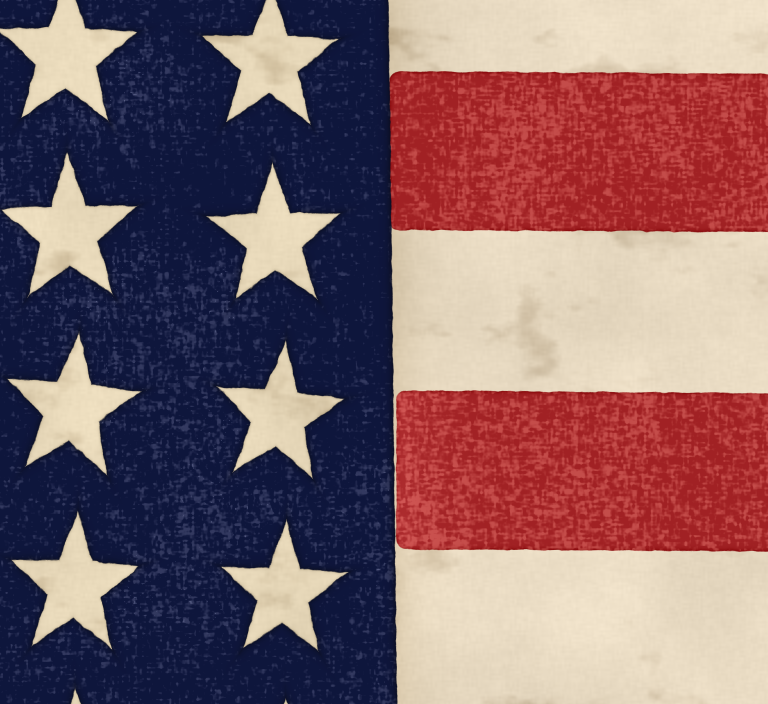
This pattern is drawn by a Shadertoy shader. Its source:

```glsl
// Worn printed cloth: cream stars on a navy field beside red and cream stripes.

float hash(vec2 p) {
    return fract(sin(dot(p, vec2(127.1, 311.7))) * 43758.5453);
}

float noise(vec2 p) {
    vec2 i = floor(p), f = fract(p);
    f = f * f * (3.0 - 2.0 * f);
    return mix(mix(hash(i), hash(i + vec2(1, 0)), f.x),
               mix(hash(i + vec2(0, 1)), hash(i + vec2(1, 1)), f.x), f.y);
}

float fbm(vec2 p) {
    float sum = 0.0, amp = 0.5;
    for (int i = 0; i < 4; i++) {
        sum += amp * noise(p);
        p = p * 2.03 + 17.3;
        amp *= 0.5;
    }
    return sum / 0.9375;
}

// Crossed horizontal and vertical threads, centred on zero
float weave(vec2 p) {
    return noise(p * vec2(110, 310)) + noise(p * vec2(310, 110) + 40.0) - 1.0;
}

// Five-pointed star of unit radius, one tip up
float starDistance(vec2 p) {
    float sector = 6.2831853 / 5.0;
    float a = abs(mod(atan(p.x, p.y) + 0.5 * sector, sector) - 0.5 * sector);
    vec2 q = length(p) * vec2(sin(a), cos(a));
    return dot(q - vec2(0, 1), vec2(0.937, 0.350));
}

// Two columns of hand-placed stars, drifting and shrinking down the cloth
float starField(vec2 p) {
    float d = 1.0;
    for (int col = 0; col < 2; col++) {
        for (int row = 0; row < 5; row++) {
            float c = float(col), r = float(row);
            vec2 center = vec2(0.094 + 0.004 * r + c * (0.289 + 0.0025 * r),
                               0.922 - 0.2515 * r - 0.009 * c);
            vec2 radius = vec2(0.105 - 0.003 * r - 0.004 * c,
                               0.113 - 0.002 * r - 0.005 * c);
            float tilt = 0.035 + 0.07 * sin(2.0 * r + 3.3);
            vec2 q = p - center;
            q = mat2(cos(tilt), sin(tilt), -sin(tilt), cos(tilt)) * q;
            d = min(d, starDistance(q / radius) * radius.x);
        }
    }
    return d;
}

float roundedBox(vec2 p, vec2 halfSize, float r) {
    vec2 q = abs(p) - halfSize + r;
    return length(max(q, 0.0)) + min(max(q.x, q.y), 0.0) - r;
}

void mainImage(out vec4 fragColor, in vec2 fragCoord) {
    vec2 p = fragCoord / iResolution.y;
    float aa = 0.8 / iResolution.y;
    float thread = weave(p);
    float blotch = fbm(p * 7.0);
    float grain = noise(p * 350.0);
    float ragged = (fbm(p * 75.0) - 0.5) * 0.006;

    // Cream ground with faint stains
    vec3 cream = vec3(0.915, 0.86, 0.765) + 0.10 * (blotch - 0.5) + 0.018 * thread;
    cream -= vec3(0.09, 0.10, 0.11) * smoothstep(0.62, 0.85, fbm(p * vec2(13, 19) + 5.0));
    float seam = p.x - (0.564 - 0.012 * p.y) + ragged * 0.5;
    vec3 color = cream - vec3(0.06, 0.07, 0.09) * exp(-max(seam, 0.0) * 28.0);

    // Red stripes, with a slight slope and soft left corners
    float slopedY = p.y + 0.006 * (p.x - 0.56);
    float band = floor((slopedY - 0.105) / 0.4535);
    float bandY = slopedY - 0.3325 - 0.4535 * band;
    float left = mix(0.563, 0.553, clamp(band, 0.0, 1.0));
    float stripe = roundedBox(vec2(p.x - left - 1.0, bandY), vec2(1.0, 0.1125), 0.013);
    stripe += ragged * 0.6;
    vec3 red = mix(vec3(0.63, 0.13, 0.14), vec3(0.77, 0.30, 0.29),
                   smoothstep(-0.35, 0.65, thread + 0.7 * (blotch - 0.5) + 0.4 * (grain - 0.5)));
    red += vec3(0.06, 0.05, 0.05) * exp(-max(p.x - left, 0.0) * 22.0) * (1.0 - clamp(band, 0.0, 1.0));
    red -= 0.13 * exp(-abs(stripe) * 420.0);
    color = mix(color, red, smoothstep(aa, -aa, stripe));

    // Navy field with pale worn threads and a dark seam
    float wear = smoothstep(0.0, 0.8, thread + 0.9 * (blotch - 0.5) + 0.4 * (grain - 0.5));
    vec3 navy = mix(vec3(0.055, 0.085, 0.235), vec3(0.20, 0.225, 0.375), wear);
    navy += 0.16 * smoothstep(0.86, 1.0, grain) * smoothstep(0.45, 0.7, blotch);
    navy = mix(navy, vec3(0.04, 0.045, 0.10), 0.8 * exp(-abs(seam) * 220.0));

    // Cream stars with inky outlines
    float star = starField(p) + ragged * 0.7;
    navy = mix(navy, vec3(0.04, 0.05, 0.11), 0.75 * exp(-max(star, 0.0) * 260.0));
    vec3 starCream = cream * vec3(1.0, 0.995, 0.96);
    starCream -= 0.16 * exp(-abs(star) * 700.0);
    navy = mix(navy, starCream, smoothstep(aa, -aa, star));
    color = mix(color, navy, smoothstep(aa, -aa, seam));

    fragColor = vec4(clamp(color, 0.0, 1.0), 1.0);
}
```
